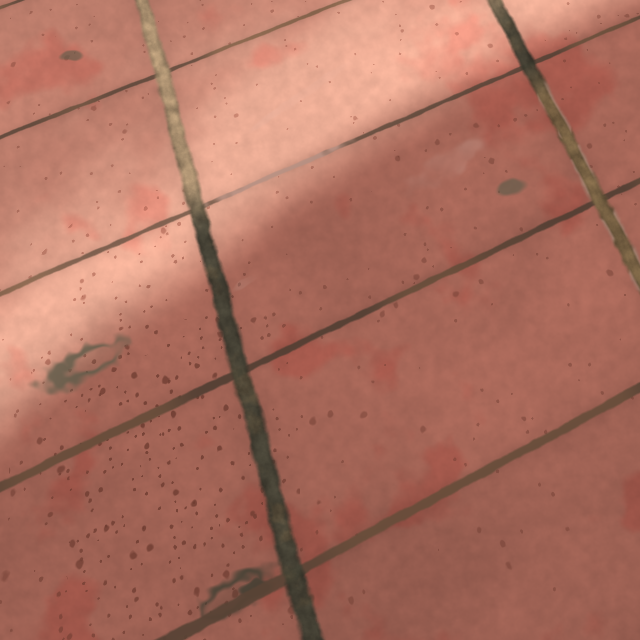
This texture is drawn by a WebGL 1 fragment shader. Its source:

```glsl
precision highp float;
// Terracotta floor tiles in perspective, crossed by a soft diagonal band of sun.
// A projective map turns the canvas into tile units, where joints and pits repeat;
// layered value noise adds clay mottling, mossy grout, stains and worn edges.
uniform vec2 u_resolution;

const vec3 CLAY_SHADE = vec3(0.625, 0.385, 0.33);
const vec3 CLAY_SUN = vec3(0.90, 0.66, 0.57);
const vec3 PIT = vec3(0.43, 0.235, 0.19);
const vec3 MOSS = vec3(0.26, 0.255, 0.205);
const vec3 OLIVE = vec3(0.46, 0.38, 0.26);
const vec3 SANDY = vec3(0.67, 0.57, 0.44);
const vec3 BROWN = vec3(0.32, 0.245, 0.20);
const vec3 CHALK = vec3(0.78, 0.62, 0.57);

float hash(vec2 p) {
  vec3 q = fract(vec3(p.xyx) * 0.1031);
  q += dot(q, q.yzx + 33.33);
  return fract((q.x + q.y) * q.z);
}

float noise(vec2 p) {
  vec2 i = floor(p), f = fract(p);
  f = f * f * (3.0 - 2.0 * f);
  return mix(mix(hash(i), hash(i + vec2(1, 0)), f.x),
             mix(hash(i + vec2(0, 1)), hash(i + vec2(1, 1)), f.x), f.y);
}

float fbm(vec2 p) {
  float sum = 0.0, amp = 0.5;
  for (int i = 0; i < 4; i++) {
    sum += amp * noise(p);
    p = mat2(1.6, 1.2, -1.2, 1.6) * p + 7.3;
    amp *= 0.5;
  }
  return sum / 0.9375;
}

// Canvas position to floor position, one unit per tile
vec2 floorCoords(vec2 p) {
  vec3 h = vec3(dot(p, vec2(0.19265, 0.0511)) - 0.09391,
                dot(p, vec2(0.20554, -0.51941)) + 0.40797,
                dot(p, vec2(0.00214, -0.04925)) + 0.15363);
  return h.xy / h.z;
}

// Ragged ellipse turned along a unit axis
float stain(vec2 p, vec2 center, vec2 radii, vec2 axis) {
  vec2 d = p - center;
  d = vec2(dot(d, axis), dot(d, vec2(-axis.y, axis.x))) / radii;
  return 1.0 - smoothstep(0.65, 1.15, length(d) + 0.5 * (noise(p * 75.0) - 0.5));
}

// One jittered pit in some of the cells
float pits(vec2 p, float density) {
  vec2 cell = floor(p);
  vec2 center = 0.35 + 0.3 * vec2(hash(cell + 3.1), hash(cell + 8.7));
  float radius = mix(0.12, 0.3, hash(cell + 5.9));
  float d = length(fract(p) - center) + 0.12 * (noise(p * 5.0) - 0.5);
  return step(hash(cell), density) * (1.0 - smoothstep(radius * 0.45, radius, d));
}

float joint(float dist, float halfWidth) {
  return 1.0 - smoothstep(halfWidth - 0.007, halfWidth + 0.007, dist);
}

void main() {
  vec2 p = gl_FragCoord.xy / u_resolution;
  vec2 tile = floorCoords(p);
  vec2 plane = tile * vec2(2.4, 1.0);
  vec2 along = normalize(vec2(0.82, 0.57));
  vec2 streak = vec2(dot(p, along), dot(p, vec2(-along.y, along.x)));
  float grain = fbm(p * 70.0) - 0.5;
  float cloud = fbm(streak * vec2(5.0, 9.0) + 2.0) - 0.5;

  // Sun band: soft lower edge, slow fade above
  float above = p.y - (0.32 + 0.69 * p.x + 0.2 * p.x * (1.0 - p.x)) + 0.03 * cloud;
  float sun = smoothstep(-0.05, 0.085, above);
  sun *= 1.0 - 0.68 * smoothstep(0.13, 0.42, above + 0.3 * cloud);

  // Clay with a tint per tile
  vec3 color = mix(CLAY_SHADE, CLAY_SUN, sun);
  color *= 1.0 + 0.06 * (hash(floor(tile) + 21.0) - 0.5) + 0.16 * cloud + 0.11 * grain;
  color *= mix(0.96, 1.05, smoothstep(0.05, 0.65, p.y));
  color.gb *= 1.0 - 0.12 * smoothstep(0.6, 0.75, fbm(p * 9.0 + 4.0));

  // Pits, densest on the worn lower left
  float worn = smoothstep(0.5, 0.1, length((p - vec2(0.25, 0.25)) * vec2(1.6, 1.0)));
  for (int i = 0; i < 2; i++) {
    float size = 11.0 + 10.0 * float(i);
    float pit = pits(plane * size + 40.0 * float(i), 0.04 + 0.26 * worn);
    color = mix(color, PIT * (1.0 + 0.5 * sun), pit * mix(0.45, 0.8, worn));
  }

  // Pale scuffs and dark stains
  float scuff = stain(p, vec2(0.70, 0.745), vec2(0.075, 0.022), along);
  scuff += 0.7 * stain(p, vec2(0.47, 0.85), vec2(0.11, 0.007), along);
  scuff += 0.6 * stain(p, vec2(0.385, 0.56), vec2(0.022, 0.007), along);
  color = mix(color, CHALK * (1.0 + 0.2 * sun), 0.4 * scuff * noise(p * 40.0));
  float dirt = 0.65 * stain(p, vec2(0.80, 0.707), vec2(0.026, 0.013), vec2(0.97, 0.24));
  dirt += 0.6 * stain(p, vec2(0.11, 0.913), vec2(0.017, 0.008), vec2(1, 0));
  float flake = stain(p, vec2(0.128, 0.428), vec2(0.078, 0.025), vec2(0.89, 0.46));
  flake *= 1.0 - 0.85 * stain(p, vec2(0.146, 0.437), vec2(0.052, 0.014), vec2(0.89, 0.46));
  float chip = stain(p, vec2(0.37, 0.073), vec2(0.068, 0.029), vec2(0.83, 0.56));
  chip *= 1.0 - 0.8 * stain(p, vec2(0.364, 0.07), vec2(0.05, 0.017), vec2(0.83, 0.56));
  chip = max(chip, stain(p, vec2(0.398, 0.079), vec2(0.03, 0.018), along));
  color = mix(color, MOSS * 1.4, clamp(dirt + 0.8 * flake, 0.0, 0.85));
  color = mix(color, MOSS, 0.85 * chip);

  // Joints: narrow brown rows, broad mossy columns
  vec2 line = floor(tile + 0.5);
  vec2 dist = abs(tile - line + 0.006 * (vec2(noise(plane.yy * 4.0), noise(plane.xx * 4.0)) - 0.5));
  float rough = 0.012 * (fbm(p * 55.0) - 0.5);
  float left = smoothstep(0.05, -0.05, tile.x);
  float rowHalf = mix(0.014, 0.021, smoothstep(1.0, 3.0, tile.y)) + 0.006 * left * step(1.5, tile.y);
  float row = joint(dist.y + rough, rowHalf);
  float column = joint(dist.x + rough, 0.0205);
  color *= 1.0 - 0.12 * max(exp(-dist.x * 28.0), exp(-dist.y * 28.0));

  float faded = smoothstep(0.35, 0.75, noise(vec2(plane.x * 1.7, line.y * 5.0)));
  vec3 rowColor = mix(BROWN, OLIVE * vec3(1.0, 0.9, 0.95), 0.6 * faded) * (1.0 + 0.5 * sun);
  float bleached = stain(p, vec2(0.44, 0.73), vec2(0.12, 0.03), vec2(0.92, 0.39));
  rowColor = mix(rowColor, CHALK, 0.8 * bleached);
  color = mix(color, rowColor, 0.92 * row);

  float dry = step(0.5, line.x) * smoothstep(0.0, 0.1, -above);
  vec3 grout = mix(MOSS, OLIVE, max(dry, 0.35 * smoothstep(0.5, 0.8, fbm(p * 30.0))));
  grout = mix(grout, SANDY, smoothstep(0.05, 0.16, above));
  grout *= 1.0 + 0.5 * grain - 0.15 * smoothstep(0.006, 0.02, dist.x);
  float crust = dry * smoothstep(0.011, 0.02, dist.x) * smoothstep(0.5, 0.65, noise(p * 34.0));
  color = mix(color, mix(grout, CHALK, 0.6 * crust), 0.95 * column);

  gl_FragColor = vec4(clamp(color, 0.0, 1.0), 1.0);
}
```
